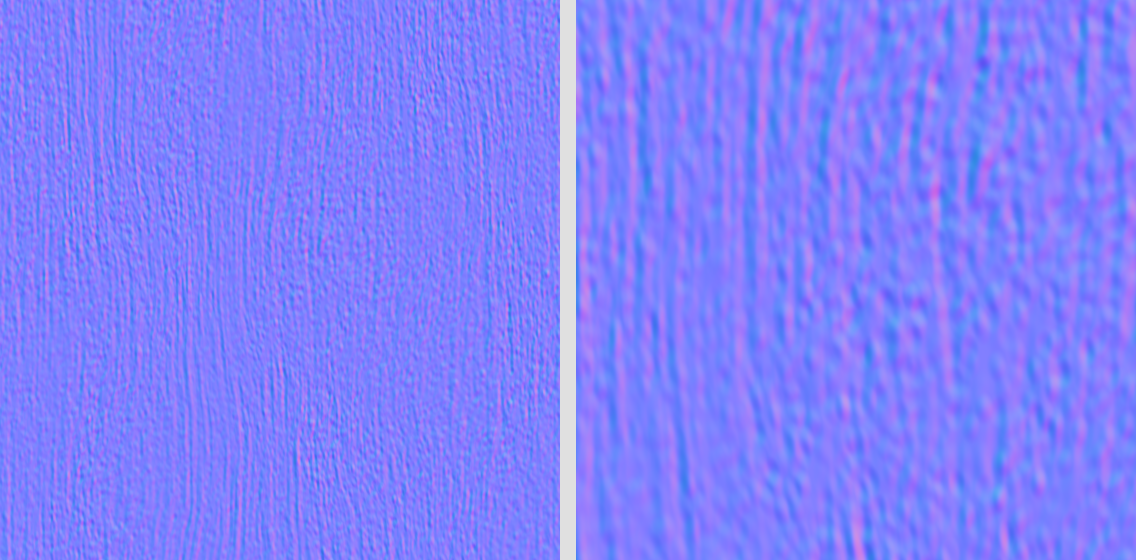
Left, the full canvas; right, a detail of the centre.
A Shadertoy shader for this texture map:

```glsl
vec3 hash3(vec2 cell) {
    vec3 h = fract(cell.xyx * vec3(0.1031, 0.1030, 0.0973));
    h += dot(h, h.yxz + 33.33);
    return fract((h.xxy + h.yzz) * h.zyx);
}

// Cellular noise: one soft bump or dent scattered in every cell
float cellBumps(vec2 p) {
    vec2 base = floor(p);
    float sum = 0.0;
    for (int j = -1; j <= 1; j++) {
        for (int i = -1; i <= 1; i++) {
            vec2 cell = base + vec2(i, j);
            vec3 rnd = hash3(cell);
            vec2 d = p - cell - rnd.xy;
            float falloff = max(1.0 - dot(d, d), 0.0);
            sum += (2.0 * rnd.z - 1.0) * falloff * falloff * falloff;
        }
    }
    return sum;
}

// Bends the straight fibres gently sideways, least at the sides
vec2 bendGrain(vec2 p) {
    float bend = 0.011 * sin(6.3 * p.y + 8.0 * p.x + 0.6)
               + 0.004 * sin(13.0 * p.y - 15.0 * p.x + 2.0)
               + 0.001 * sin(37.0 * p.y + 23.0 * p.x);
    float middle = smoothstep(0.0, 0.25, p.x) * (1.0 - smoothstep(0.85, 1.0, p.x));
    return vec2(p.x + bend * middle, p.y);
}

// Long fibres, short fibres and fine pores
float woodHeight(vec2 p, float roughness) {
    vec2 q = bendGrain(p);
    float fibres = cellBumps(q * vec2(120.0, 4.5) + 17.0);
    float flecks = cellBumps(q * vec2(140.0, 23.0) + 251.0);
    float pores = cellBumps(q * vec2(165.0, 92.0) + 503.0);
    return fibres * mix(0.0013, 0.0008, roughness)
         + flecks * mix(0.0008, 0.0009, roughness)
         + pores * mix(0.0006, 0.0010, roughness);
}

void mainImage(out vec4 fragColor, in vec2 fragCoord) {
    vec2 p = fragCoord / iResolution.y;

    // Upright patches: streaky or rough, slightly calmer or deeper
    float roughness = smoothstep(-0.5, 0.5, cellBumps(p * vec2(8.0, 3.0) + 40.0));
    float depth = mix(0.78, 1.1, smoothstep(-0.5, 0.3, cellBumps(p * vec2(10.0, 4.0) + 83.0)));

    // Surface slope by finite differences
    const float STEP = 0.0008;
    float here = woodHeight(p, roughness);
    vec2 slope = vec2(woodHeight(p + vec2(STEP, 0.0), roughness),
                      woodHeight(p + vec2(0.0, STEP), roughness)) - here;
    slope *= depth / STEP;

    // Pack the surface normal into colour
    vec3 normal = normalize(vec3(-slope, 1.0));
    fragColor = vec4(0.5 + 0.5 * normal, 1.0);
}
```
